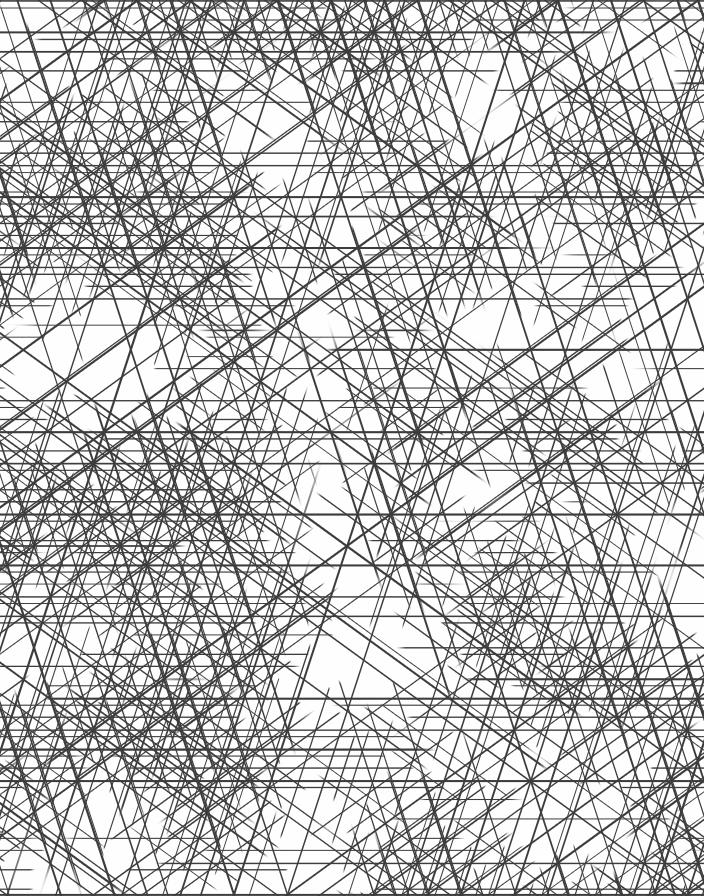
This pattern is drawn by a Shadertoy shader. Its source:

```glsl
#define INK vec3(0.235)
#define PAPER vec3(0.995)
#define BOLD_GAP 0.0217      // short interval between bold lines
#define BOLD_WIDTH 0.0020
#define BOLD_RUN 1.1         // breaks per canvas height
#define BOLD_CUT -0.07       // higher removes more of the lines
#define FINE_GAP 0.0134
#define FINE_WIDTH 0.0013
#define FINE_RUN 3.6
#define FINE_CUT -0.01
#define PATCH_SCALE 5.0      // size of the open and dense regions
#define DIRECTIONS 5

const float PI = 3.14159;
const float GOLDEN = 0.618034;

float hash(vec2 p) {
    return fract(sin(dot(p, vec2(127.1, 311.7))) * 43758.5);
}

// Gradient noise, about -0.7 to 0.7
float cornerSlope(vec2 cell, vec2 offset) {
    float a = 2.0 * PI * hash(cell);
    return dot(vec2(cos(a), sin(a)), offset);
}

float gradientNoise(vec2 p) {
    vec2 i = floor(p), f = fract(p);
    vec2 u = f * f * f * (f * (f * 6.0 - 15.0) + 10.0);
    vec2 e = vec2(1.0, 0.0);
    float low = mix(cornerSlope(i, f), cornerSlope(i + e, f - e), u.x);
    float high = mix(cornerSlope(i + e.yx, f - e.yx), cornerSlope(i + 1.0, f - 1.0), u.x);
    return mix(low, high, u.y);
}

// Box-filtered coverage of a stripe, valid below one pixel of width
float stripe(float d, float width, float px) {
    return clamp((0.5 * (width + px) - abs(d)) / px, 0.0, min(1.0, width / px));
}

// Light passing a family of parallel broken lines in golden-ratio spacing;
// q.x runs along the lines, q.y across them
float lineFamily(vec2 q, float gap, float width, float run, float cut,
                 float region, float phase, float seed, float px) {
    float meanStep = 1.0 + GOLDEN * GOLDEN;
    float nearest = floor((q.y / gap - phase * GOLDEN) / meanStep + 0.5);
    float light = 1.0;
    for (int j = -1; j <= 1; j++) {
        float n = nearest + float(j);
        float y = gap * (n + GOLDEN * floor(n * GOLDEN + phase));
        float weight = width * mix(0.75, 1.25, hash(vec2(n, seed)));
        float presence = gradientNoise(vec2(q.x * run, n * 7.31 + seed * 31.7)) + region;
        float shown = smoothstep(cut, cut + 0.03, presence);
        light *= 1.0 - shown * stripe(q.y - y, weight, px);
    }
    return light;
}

void mainImage(out vec4 fragColor, in vec2 fragCoord) {
    float px = 1.0 / iResolution.y;
    vec2 p = fragCoord * px + vec2(3.1, 2.3);
    float region = gradientNoise(p * PATCH_SCALE);

    // Bold and fine lines in five evenly turned directions
    float light = 1.0;
    for (int k = 0; k < DIRECTIONS; k++) {
        float id = float(k);
        float angle = id * PI / float(DIRECTIONS);
        vec2 along = vec2(cos(angle), sin(angle));
        vec2 q = vec2(dot(p, along), dot(p, vec2(-along.y, along.x)));
        float phase = hash(vec2(id, 4.0));
        light *= lineFamily(q, BOLD_GAP, BOLD_WIDTH, BOLD_RUN, BOLD_CUT,
                            0.25 * region, phase, id + 1.0, px);
        light *= lineFamily(q, FINE_GAP, FINE_WIDTH, FINE_RUN, FINE_CUT,
                            0.7 * region, phase + 2.0, id + 11.0, px);
    }

    fragColor = vec4(mix(INK, PAPER, light), 1.0);
}
```
